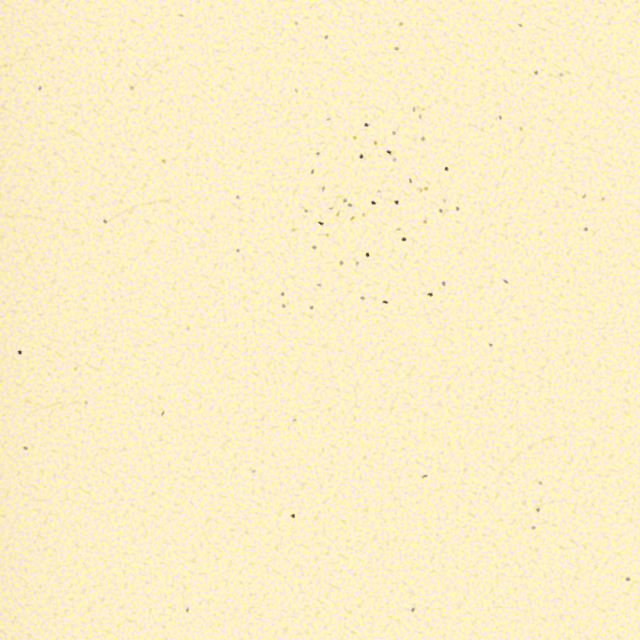
Give the GLSL for this texture, as a Shadertoy shader.

```glsl
vec2 hash2(vec2 p) {
    vec3 q = fract(vec3(p.xyx) * vec3(0.1031, 0.1030, 0.0973));
    q += dot(q, q.yzx + 33.33);
    return fract((q.xx + q.yz) * q.zy);
}

float cornerSlope(vec2 cell, vec2 offset) {
    float angle = 6.2832 * hash2(cell).x;
    return dot(vec2(cos(angle), sin(angle)), offset);
}

float gradientNoise(vec2 p) {
    vec2 i = floor(p), f = fract(p);
    vec2 u = f * f * f * (f * (f * 6.0 - 15.0) + 10.0);
    vec2 e = vec2(1.0, 0.0);
    return mix(mix(cornerSlope(i, f), cornerSlope(i + e, f - e), u.x),
               mix(cornerSlope(i + e.yx, f - e.yx), cornerSlope(i + 1.0, f - 1.0), u.x), u.y);
}

mat2 rotate(float a) {
    return mat2(cos(a), sin(a), -sin(a), cos(a));
}

// Yellow to pink grain on a diagonal weave, with a fine shading of its own
vec3 paperGrain(vec2 uv) {
    vec2 diagonal = rotate(0.785) * uv + 3.0;
    float tint = 0.52 + 1.15 * gradientNoise(diagonal * 205.0)
                      + 0.55 * gradientNoise(uv * 135.0 + 40.0)
                      + 0.05 * gradientNoise(uv * 14.0 + 9.0);
    tint = clamp(tint, 0.0, 1.0);
    vec3 yellow = vec3(0.995, 0.985, 0.63);
    vec3 cream = vec3(1.0, 0.962, 0.785);
    vec3 pink = vec3(0.985, 0.895, 0.93);
    vec3 color = mix(mix(yellow, cream, tint), mix(cream, pink, tint), tint);
    float shade = gradientNoise(rotate(0.6) * uv * 170.0 + 90.0);
    return color * (1.0 + vec3(0.03, 0.045, 0.07) * shade);
}

// Faint curved hairs, more of them towards the left
float fibres(vec2 uv, float px) {
    float cover = 0.0;
    for (int i = 0; i < 16; i++) {
        vec2 a = hash2(vec2(i, 71)), b = hash2(vec2(i, 137));
        vec2 d = uv - vec2(pow(a.x, 1.6), a.y);
        d += 0.006 * gradientNoise(uv * 35.0 + a * 20.0);
        float radius = mix(0.03, 0.15, b.x);
        float bend = atan(d.x, d.y) - (b.y - 0.5) * 1.6;
        float span = 1.0 - smoothstep(0.25, 0.6, abs(bend));
        float line = 1.0 - smoothstep(0.0004, 0.0020 + px, abs(length(d) - radius));
        float broken = smoothstep(-0.3, 0.35, gradientNoise(uv * 80.0));
        cover = max(cover, line * span * broken);
    }
    return cover;
}

// Sparse specks, crowded in a patch above the middle
vec3 addSpecks(vec3 color, vec2 uv, float px) {
    float cells = 44.0;
    vec2 home = floor(uv * cells);
    for (int y = -1; y <= 1; y++)
    for (int x = -1; x <= 1; x++) {
        vec2 cell = home + vec2(x, y);
        vec2 pick = hash2(cell + 11.0), kind = hash2(cell + 83.0);
        vec2 center = (cell + hash2(cell + 157.0)) / cells;
        vec2 fromPatch = rotate(0.35) * (center - vec2(0.56, 0.70));
        float crowd = exp(-dot(fromPatch, fromPatch * vec2(1.3, 0.7)) / 0.018);
        float present = step(pick.x, 0.025 + 0.42 * crowd);

        vec2 d = rotate(6.2832 * pick.y) * (uv - center);
        d += 0.0015 * gradientNoise(uv * 260.0);
        d.y *= mix(1.0, 2.2, kind.y * kind.y);
        float dark = step(0.88, kind.x);
        float ochre = step(kind.x, 0.2);
        float radius = mix(0.0030, 0.0052, kind.y);
        float shape = 1.0 - smoothstep(radius * 0.1, radius + px, length(d));
        vec3 ink = mix(vec3(0.52, 0.46, 0.46), vec3(0.80, 0.62, 0.22), ochre);
        ink = mix(ink, vec3(0.24, 0.19, 0.14), dark);
        float strength = mix(mix(0.35, 0.85, hash2(cell + 211.0).x), 0.95, dark);
        color = mix(color, ink, shape * strength * present);
    }
    return color;
}

void mainImage(out vec4 fragColor, in vec2 fragCoord) {
    vec2 uv = fragCoord / iResolution.y;
    float px = 1.0 / iResolution.y;
    vec3 color = paperGrain(uv);

    // Soft ochre flecks and a duller left margin
    float fleck = smoothstep(0.15, 0.60, gradientNoise(rotate(0.5) * uv * vec2(95.0, 125.0) + 60.0));
    color *= 1.0 - vec3(0.02, 0.06, 0.13) * fleck;
    color *= 1.0 - vec3(0.015, 0.022, 0.03) * exp(-uv.x * 12.0);

    color = mix(color, vec3(0.93, 0.80, 0.52), 0.38 * fibres(uv, px));
    fragColor = vec4(addSpecks(color, uv, px), 1.0);
}
```
